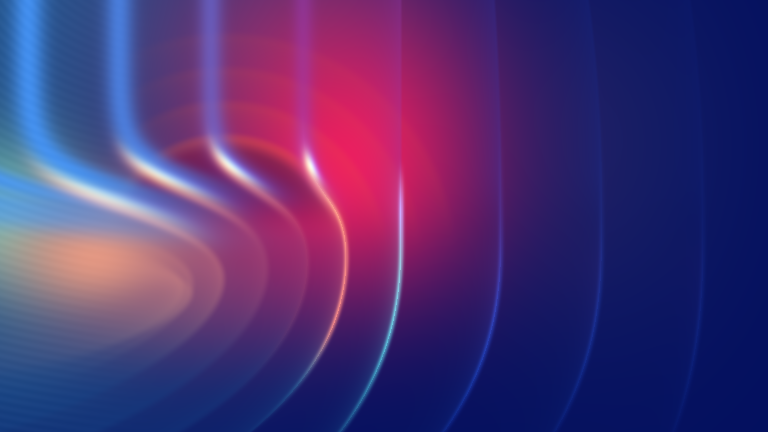
A Shadertoy shader for this background:

```glsl
// Folded ribbons of light: S-shaped ridges sweep over soft blobs of colour.
// Each ridge is a curve x(k, v), lit by soft veils, a dispersed highlight
// and a thin trailing rim; faint concentric arcs sit behind them.

const vec3 NAVY   = vec3(0.010, 0.060, 0.37);
const vec3 SLATE  = vec3(0.10, 0.13, 0.40);
const vec3 PINK   = vec3(0.94, 0.11, 0.37);
const vec3 PLUM   = vec3(0.48, 0.24, 0.47);
const vec3 WINE   = vec3(0.36, 0.06, 0.32);
const vec3 SKY    = vec3(0.15, 0.37, 0.58);
const vec3 AQUA   = vec3(0.46, 0.78, 0.70);
const vec3 PEACH  = vec3(0.96, 0.63, 0.51);
const vec3 MAUVE  = vec3(0.55, 0.20, 0.47);
const vec3 DEEP   = vec3(0.08, 0.26, 0.52);
const vec3 AZURE  = vec3(0.27, 0.58, 0.97);
const vec3 VIOLET = vec3(0.60, 0.24, 0.72);
const vec3 ORANGE = vec3(0.92, 0.46, 0.20);
const vec3 TEAL   = vec3(0.20, 0.66, 0.70);
const vec3 COBALT = vec3(0.09, 0.27, 0.82);

const float EDGE = 0.004;                // softness of the sharpest edges
const vec2 ARC_CENTRE = vec2(0.52, 0.387);

float blob(vec2 p, vec2 centre, vec2 radius) {
    vec2 q = (p - centre) / radius;
    return exp(-dot(q, q));
}

float bell(float x, float width) {
    return exp(-x * x / (width * width));
}

// Height, measured down from the top, where ridge k bends
float bendAt(float k) {
    return k < 0.0 ? 0.48 - 0.02 * k : 0.48 - 0.045 * k + 0.0117 * k * k;
}

// Horizontal place of ridge k at depth v: straight, then S-bend, then sweep back
float ridgeX(float k, float v) {
    float top = 0.025 + 0.222 * k + 0.001 * k * k;
    float bendWidth = mix(0.05, 0.037, clamp(k / 3.0, 0.0, 1.0));
    float inward = min(k, 0.0);
    float reach = max(0.525 - 0.14 * k, 0.0) + 0.03 * inward * inward;
    float bulge = reach / (1.0 + exp((bendAt(k) - v) / bendWidth));
    float amount = k > 3.5 ? 0.14 - 0.008 * (k - 4.0) * (k - 4.0) : 0.55 * exp(-0.3 * k);
    float sweep = amount * pow(max(v - 0.55, 0.0) / 0.45, 2.4);
    float lean = 0.03 * smoothstep(4.0, 6.0, k) * pow(max(1.0 - v / 0.44, 0.0), 2.0);
    return top + bulge - sweep - lean;
}

vec3 backdrop(vec2 p) {
    vec3 col = NAVY;
    col = mix(col, SLATE, 0.8 * blob(p, vec2(1.38, 0.66), vec2(0.34, 0.48)));
    col = mix(col, SKY, 0.9 * blob(p, vec2(0.0, 1.0), vec2(0.62, 0.55)));
    col = mix(col, SKY, 0.7 * blob(p, vec2(0.0, 0.15), vec2(0.4, 0.22)));
    col = mix(col, PLUM, 0.65 * blob(p, vec2(0.66, 0.9), vec2(0.38, 0.35)));
    col = mix(col, PLUM, 0.7 * blob(p, vec2(0.45, 0.4), vec2(0.28, 0.24)));
    float pinkHeight = p.y > 0.62 ? 0.37 : 0.31;
    col = mix(col, PINK, 0.98 * blob(p, vec2(0.81, 0.62), vec2(0.32, pinkHeight)));
    col = mix(col, AQUA, 0.9 * blob(p, vec2(0.0, 0.5), vec2(0.19, 0.2)));
    return mix(col, PEACH, 0.9 * blob(p, vec2(0.22, 0.41), vec2(0.2, 0.14)));
}

// Dark lens and glowing concentric arcs over the upper half
vec3 addArcs(vec3 col, vec2 p) {
    float r = length(p - ARC_CENTRE);
    float upper = smoothstep(0.4, 0.62, p.y) * smoothstep(0.2, 0.55, p.x);
    float lens = (1.0 - smoothstep(0.26, 0.3, r)) * smoothstep(0.45, 0.58, p.y);
    col = mix(col, WINE, 0.8 * lens * smoothstep(0.24, 0.38, p.x));
    for (float i = 0.0; i < 4.0; i++) {
        float t = r - 0.3 - 0.078 * i;
        float rim = (1.0 - smoothstep(-0.015, 0.012, t)) * exp(min(t, 0.0) / 0.04);
        col = mix(col, vec3(0.93, 0.36, 0.24), rim * upper * 0.5 / (1.0 + 1.2 * i));
    }
    return col;
}

vec3 screen(vec3 base, vec3 light) {
    return 1.0 - (1.0 - base) * (1.0 - clamp(light, 0.0, 1.0));
}

vec3 addRidge(vec3 col, float px, float v, float k) {
    float x = ridgeX(k, v);
    float slope = (ridgeX(k, v + 0.002) - x) / 0.002;
    float d = (px - x) * inversesqrt(1.0 + slope * slope);
    float inner = clamp(k / 3.0, 0.0, 1.0);
    bool outer = k > 3.5;
    float bend = outer ? 0.48 : bendAt(k);

    // Upper veil: a soft band, or a left-hand fade on outer ridges
    float veil = outer ? smoothstep(-EDGE, EDGE, -d) * exp(min(d, 0.0) / 0.045)
                       : bell(d - mix(0.04, 0.002, inner), mix(0.038, 0.024, inner));
    veil *= 1.0 - smoothstep(bend - 0.1, bend + 0.07, v);
    float strength = 0.9 * exp(-0.08 * max(k, 0.0) - 0.045 * k * k);
    vec3 veilColour = mix(mix(AZURE, VIOLET, inner * inner), COBALT, smoothstep(4.0, 5.5, k));
    col = mix(col, veilColour, veil * strength);

    // Lower veil: warm near the bend, blue towards the bottom
    float soft = outer || k > 2.5 ? EDGE : 0.011;
    float fold = smoothstep(-soft, soft, -d) * exp(min(d, 0.0) / 0.065);
    fold *= smoothstep(bend, bend + 0.16, v);
    vec3 warm = mix(vec3(0.88, 0.58, 0.53), MAUVE, sqrt(inner));
    vec3 foldColour = mix(warm, DEEP, smoothstep(0.62, 0.93, v));
    float foldPower = outer ? 0.4 * exp(-0.6 * (k - 3.0)) : (k < 0.0 ? 0.3 : 0.42);
    col = mix(col, foldColour, fold * foldPower);

    // Highlight on the bend, its channels split across the ridge
    float centre = bend - 0.03 - 0.035 * inner;
    float width = mix(0.021, 0.011, inner);
    float amount = outer || k < -0.5 ? 0.0 : mix(0.75, 0.98, inner);
    vec3 split = (vec3(d) - width * vec3(0.0, 0.3, 0.75)) / width;
    float along = bell(v - centre, mix(0.068, 0.033, inner));
    col = screen(col, amount * along * exp(-split * split));
    float flare = bell(v - centre, 0.085) * exp(-abs(d) / 0.018);
    col = screen(col, 0.4 * amount * inner * flare * mix(AZURE, VIOLET, inner));

    // Warm fringe just below the highlight
    float fringe = bell(d + 0.006, 0.012) * bell(v - centre - 0.06, 0.065);
    col = screen(col, 0.45 * amount * fringe * ORANGE);

    // Thin rim following the sweep
    float fade = smoothstep(0.36, 0.5, v) * bell(max(v - 0.72, 0.0), outer ? 0.25 : 0.16);
    if (k > 4.5) fade = bell(v - 0.74, 0.27);
    vec3 cool = mix(mix(AZURE, TEAL, smoothstep(0.46, 0.62, v)), COBALT, smoothstep(4.0, 5.0, k));
    vec3 rimColour = outer ? cool : mix(ORANGE, TEAL, smoothstep(0.74, 0.92, v));
    float power = outer ? 0.85 * exp(-0.6 * (k - 4.0)) : 0.75 * pow(inner, 6.0);
    float rim = bell(d, 0.006) + 0.4 * exp(-abs(d) / 0.018) * step(d, 0.0);
    return screen(col, rimColour * rim * fade * power);
}

void mainImage(out vec4 fragColor, in vec2 fragCoord) {
    vec2 p = fragCoord / iResolution.y;
    float v = 1.0 - p.y;
    vec3 col = addArcs(backdrop(p), p);
    for (float k = -3.0; k < 7.5; k++) col = addRidge(col, p.x, v, k);
    // Fine woven lines at the far left
    float weave = sin(330.0 * length(p - vec2(0.35, 1.25)) + 3.0 * sin(9.0 * p.x));
    col += 0.008 * weave * (1.0 - smoothstep(0.0, 0.4, p.x));
    fragColor = vec4(clamp(col, 0.0, 1.0), 1.0);
}
```
